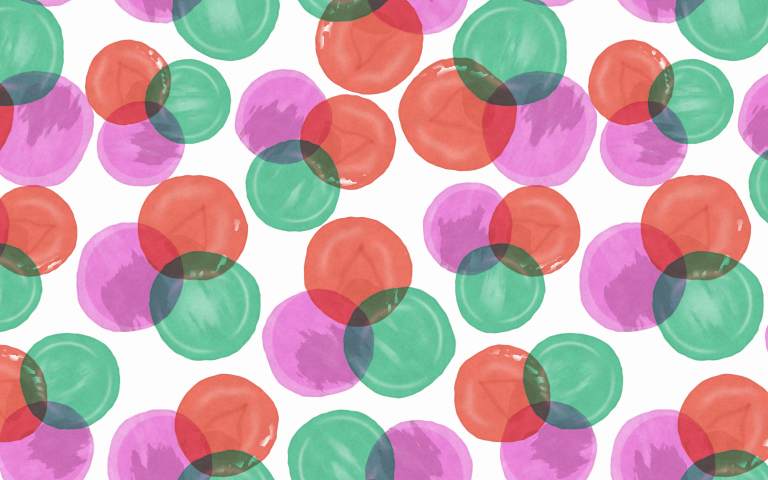
A Shadertoy shader for this pattern:

```glsl
// Watercolour trios: three overlapping washes (green, red, magenta) form one motif,
// turned and scaled at nine spots of a tile that repeats in both directions.
// Washes are noisy discs with brush marks, multiplied over white paper.

const vec2 TILE = vec2(1.048, 1.027);   // repeat size, canvas height = 1
const float SPREAD = 0.84;              // disc offset from trio centre, in radii
const int TRIOS = 9;
const vec3 PAPER = vec3(0.993);
const vec3 GREEN = vec3(0.39, 0.77, 0.61);
const vec3 RED = vec3(0.92, 0.45, 0.39);
const vec3 MAGENTA = vec3(0.92, 0.52, 0.85);

// Trio centre, disc radius, direction of the red disc
const vec4 LAYOUT[TRIOS] = vec4[TRIOS](
    vec4(0.317, 0.773, 0.090, 2.30), vec4(0.642, 0.692, 0.100, 0.16),
    vec4(1.048, 0.796, 0.119, 3.49), vec4(0.365, 0.435, 0.115, 1.22),
    vec4(0.746, 0.335, 0.116, 1.59), vec4(1.044, 0.481, 0.096, 0.49),
    vec4(1.127, 0.148, 0.104, 2.81), vec4(0.425, 0.035, 0.110, 1.06),
    vec4(0.785, -0.021, 0.113, 4.56));

float hash(vec2 p) {
    vec3 q = fract(p.xyx * 0.1031);
    q += dot(q, q.yzx + 33.33);
    return fract((q.x + q.y) * q.z);
}

float noise(vec2 p) {
    vec2 i = floor(p), f = fract(p);
    f = f * f * (3.0 - 2.0 * f);
    return mix(mix(hash(i), hash(i + vec2(1, 0)), f.x),
               mix(hash(i + vec2(0, 1)), hash(i + vec2(1, 1)), f.x), f.y);
}

float fbm(vec2 p) {
    float sum = 0.0, amp = 0.533;
    for (int i = 0; i < 4; i++) {
        sum += amp * noise(p);
        p = mat2(1.6, 1.2, -1.2, 1.6) * p + 17.0;
        amp *= 0.5;
    }
    return sum;
}

// Signed distance to a hand-painted disc of radius about 1
float washDistance(vec2 u, float seed) {
    return length(u) - 0.99 - 0.11 * (noise(u * 1.5 + seed) - 0.5)
         - 0.02 * (noise(u * 9.0 + seed) - 0.5);
}

// Soft circular brush mark, strongest towards the direction "side"
float brushArc(vec2 u, vec2 centre, float radius, float width, vec2 side) {
    vec2 v = u - centre;
    float off = (length(v) - radius) / width;
    return exp(-off * off) * smoothstep(0.45, 0.95, dot(normalize(v + 1e-4), normalize(side)));
}

// Soft straight crease from a to b
float crease(vec2 u, vec2 a, vec2 b, float width) {
    vec2 v = u - a, ab = b - a;
    float off = length(v - ab * clamp(dot(v, ab) / dot(ab, ab), 0.0, 1.0)) / width;
    return exp(-off * off);
}

vec3 greenPaint(vec2 u, float seed) {
    float streak = smoothstep(0.42, 0.65, fbm(vec2(u.x + u.y, u.y * 0.5) * 3.5 + seed));
    float light = 0.40 * brushArc(u, vec2(-0.05, 0.05), 0.80, 0.035, vec2(1.0, 0.4))
                + 0.32 * brushArc(u, vec2(0.05, -0.1), 0.72, 0.06, vec2(-0.5, 0.8))
                + 0.30 * brushArc(u, vec2(0.0, 0.05), 0.86, 0.04, vec2(-0.3, -1.0))
                + 0.34 * streak * smoothstep(0.75, 0.1, length(u));
    return mix(GREEN, PAPER, light);
}

vec3 redPaint(vec2 u, float seed) {
    vec2 w = u + 0.16 * (vec2(noise(u * 3.0 + seed), noise(u * 3.0 + seed + 9.0)) - 0.5);
    float fold = crease(w, vec2(-0.45, -0.35), vec2(0.1, 0.5), 0.05)
               + crease(w, vec2(0.1, 0.5), vec2(0.4, -0.25), 0.04)
               + smoothstep(0.02, -0.02, length(w * vec2(1.0, 1.8) - vec2(0.05, -0.7)) - 0.42);
    float light = 0.20 * brushArc(w, vec2(0.05, 0.0), 0.72, 0.09, vec2(-0.7, 0.7))
                + 0.18 * brushArc(w, vec2(0.0), 0.6, 0.10, vec2(1.0, 0.2));
    float speck = smoothstep(0.58, 0.68, noise(u * vec2(16.0, 9.0) + seed))
                * brushArc(u, vec2(0.0), 0.84, 0.07, vec2(1.0, -0.4));
    vec3 paint = mix(RED, PAPER, light) * (1.0 - fold * vec3(0.035, 0.10, 0.11));
    return mix(paint, PAPER, 0.9 * speck);
}

vec3 magentaPaint(vec2 u, float seed) {
    vec2 along = vec2(u.x + u.y, u.y - u.x) * 0.707;
    float fingers = fbm(along * vec2(6.0, 1.8) + seed) - 0.5;
    float pool = length((along - vec2(0.0, -0.3)) * vec2(1.1, 0.85)) - 0.52 + 0.9 * fingers;
    float rim = smoothstep(-0.02, 0.02, length(u - vec2(0.08, 0.06)) - 0.90);
    vec3 paint = mix(MAGENTA, PAPER, 0.22 * rim + 0.12 * smoothstep(0.0, 0.3, fingers));
    return paint * mix(vec3(1), vec3(0.88, 0.83, 0.85), smoothstep(0.04, -0.04, pool));
}

// Transparent layer; pigment takes less where paint already lies
vec3 glaze(vec3 under, vec3 pigment, float cover) {
    float stained = smoothstep(0.05, 0.35, 1.0 - min(under.r, min(under.g, under.b)));
    return under * mix(vec3(1), mix(pigment, vec3(1), 0.25 * stained), cover);
}

vec3 paintDisc(vec3 under, vec2 u, int kind, float seed, float pixel) {
    float d = washDistance(u, seed);
    if (d > pixel) return under;
    vec3 paint = kind == 0 ? greenPaint(u, seed) : kind == 1 ? redPaint(u, seed) : magentaPaint(u, seed);
    float grain = 0.12 * (fbm(u * 5.0 + seed) - 0.5) + 0.07 * (noise(u * 38.0 + seed) - 0.5);
    float edge = 0.07 * smoothstep(-0.06, 0.0, d);
    paint *= 1.0 + (grain - edge) * (1.4 - paint);
    return glaze(under, clamp(paint, 0.0, 1.0), smoothstep(pixel, -pixel, d));
}

void mainImage(out vec4 fragColor, in vec2 fragCoord) {
    vec2 p = fragCoord / iResolution.y;
    vec3 col = PAPER;
    for (int i = 0; i < TRIOS; i++) {
        vec4 trio = LAYOUT[i];
        vec2 d = p - trio.xy;
        d = (d - TILE * round(d / TILE)) / trio.z;
        if (length(d) > 2.0) continue;
        vec2 up = vec2(cos(trio.w), sin(trio.w));
        vec2 q = vec2(dot(d, vec2(up.y, -up.x)), dot(d, up));
        for (int k = 0; k < 3; k++) {
            float turn = 2.0944 * float(1 - k);   // green right, red top, magenta left
            vec2 centre = SPREAD * vec2(sin(turn), cos(turn));
            float seed = 20.0 + 7.3 * float(i) + 31.7 * float(k);
            col = paintDisc(col, q - centre, k, seed, 0.8 / (iResolution.y * trio.z));
        }
    }
    fragColor = vec4(col, 1.0);
}
```
